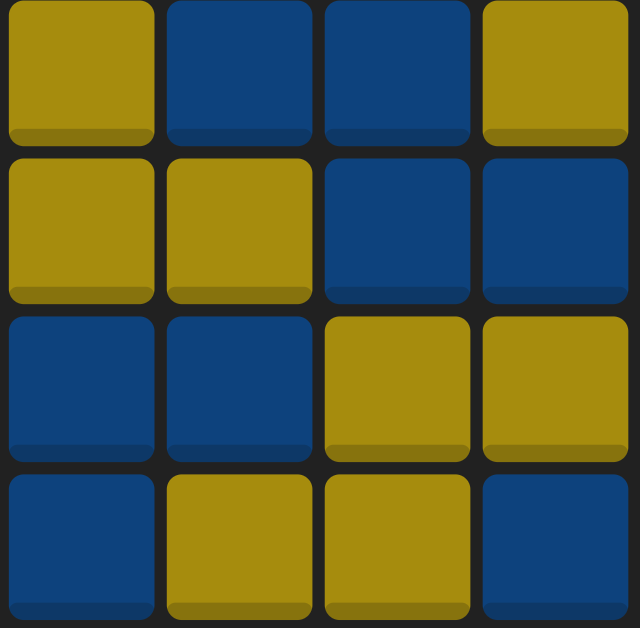
Give the GLSL for this pattern, as a Shadertoy shader.

```glsl
float roundedBox(vec2 p, vec2 halfSize, float radius) {
    vec2 q = abs(p) - halfSize + radius;
    return length(max(q, 0.0)) + min(max(q.x, q.y), 0.0) - radius;
}

float coverage(float dist, float pixel) {
    return clamp(0.5 - dist / pixel, 0.0, 1.0);
}

// Pairs of yellow tiles step sideways; the upper half inverts the lower
bool isYellow(vec2 tile) {
    float step_ = min(tile.y, 3.0 - tile.y);
    bool inPair = mod(tile.x - 1.0 - step_, 4.0) < 2.0;
    return inPair != (tile.y > 1.5);
}

void mainImage(out vec4 fragColor, in vec2 fragCoord) {
    // Grid units: one tile pitch
    float pixel = 3.976 / iResolution.y;
    vec2 grid = fragCoord * pixel - vec2(0.017, 0.0115);
    vec2 tile = clamp(floor(grid), 0.0, 3.0);
    vec2 p = grid - tile - 0.5;

    // Rounded face with a darker pill-shaped lip along its bottom
    float face = roundedBox(p, vec2(0.461), 0.095);
    float lip = roundedBox(p + vec2(0.0, 0.406), vec2(0.461, 0.055), 0.055);

    vec3 paint = isYellow(tile) ? vec3(0.65, 0.55, 0.05) : vec3(0.05, 0.26, 0.49);
    paint = mix(paint, vec3(0.05), 0.2 * coverage(lip, pixel));

    vec3 color = mix(vec3(0.13), paint, coverage(face, pixel));
    fragColor = vec4(color, 1.0);
}
```
